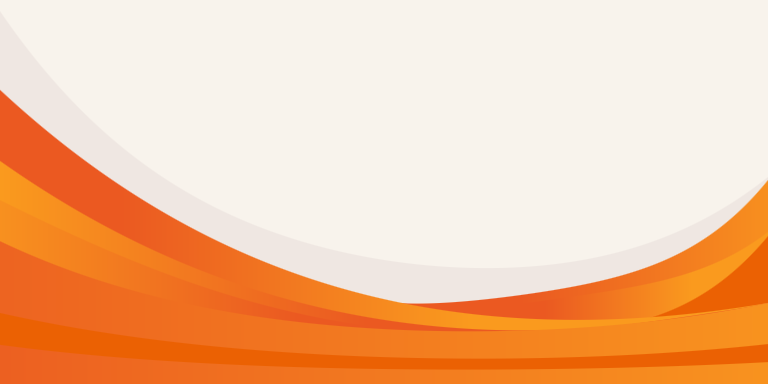
Give the GLSL for this background, as a Shadertoy shader.

```glsl
// Sweeping orange ribbons under a cream field, bordered by a pale blush band.
// Each layer fills the area below a smooth quartic curve and is painted from
// back to front, with horizontal blends between red-orange and amber.

const vec3 CREAM = vec3(0.973, 0.953, 0.925);
const vec3 BLUSH = vec3(0.937, 0.906, 0.886);
const vec3 RED   = vec3(0.920, 0.350, 0.130);
const vec3 AMBER = vec3(0.980, 0.605, 0.118);
const vec3 DEEP  = vec3(0.922, 0.380, 0.010);

// Quartic through five heights, evenly spaced over x = 0..1
float curve(float x, float a, float b, float c, float d, float e) {
    float s = 4.0 * x;
    float s1 = s - 1.0, s2 = s - 2.0, s3 = s - 3.0, s4 = s - 4.0;
    return a * s1 * s2 * s3 * s4 / 24.0
         - b * s * s2 * s3 * s4 / 6.0
         + c * s * s1 * s3 * s4 / 4.0
         - d * s * s1 * s2 * s4 / 6.0
         + e * s * s1 * s2 * s3 / 24.0;
}

// Red-orange to amber blend
vec3 flame(float t) {
    return mix(RED, AMBER, clamp(t, 0.0, 1.0));
}

// Paint everything below the given height, with a smoothed edge
void fillBelow(inout vec3 color, float y, float height, vec3 paint) {
    float d = height - y;
    color = mix(color, paint, clamp(0.5 + d / fwidth(d), 0.0, 1.0));
}

void mainImage(out vec4 fragColor, in vec2 fragCoord) {
    vec2 uv = fragCoord / iResolution.xy;
    float x = uv.x, y = uv.y;
    float right = max(2.0 * x - 1.0, 0.0); // 0..1 across the right half

    // Cream field and blush border
    vec3 color = CREAM;
    fillBelow(color, y, curve(x, 0.971, 0.492, 0.323, 0.320, 0.539), BLUSH);

    // Rising wing on the right: body, bright fold, deep underside
    fillBelow(color, y, curve(right, 0.2135, 0.219, 0.255, 0.331, 0.531),
              flame((x - 0.68) * 2.6));
    fillBelow(color, y, curve(right, 0.182, 0.195, 0.229, 0.276, 0.396),
              flame((x - 0.71) * 5.2));
    fillBelow(color, y, curve(right, 0.141, 0.135, 0.138, 0.193, 0.385), DEEP);

    // Long upper ribbon, brightening to the right
    fillBelow(color, y, curve(x, 0.766, 0.406, 0.221, 0.167, 0.211),
              flame((x - 0.16) * 2.2));

    // Two inner folds, bright on the left
    fillBelow(color, y, curve(x, 0.581, 0.305, 0.167, 0.143, 0.211),
              flame(1.0 - x * 2.1));
    fillBelow(color, y, curve(x, 0.479, 0.263, 0.146, 0.141, 0.208),
              flame(0.85 - x * 2.2));

    // Broad lower sweep, split by a deep stripe
    fillBelow(color, y, curve(x, 0.372, 0.206, 0.143, 0.146, 0.211),
              flame(0.16 + 0.72 * x));
    fillBelow(color, y, curve(x, 0.185, 0.104, 0.070, 0.070, 0.104), DEEP);
    fillBelow(color, y, curve(x, 0.102, 0.056, 0.039, 0.040, 0.057),
              flame(0.10 + 0.78 * x));

    fragColor = vec4(color, 1.0);
}
```
